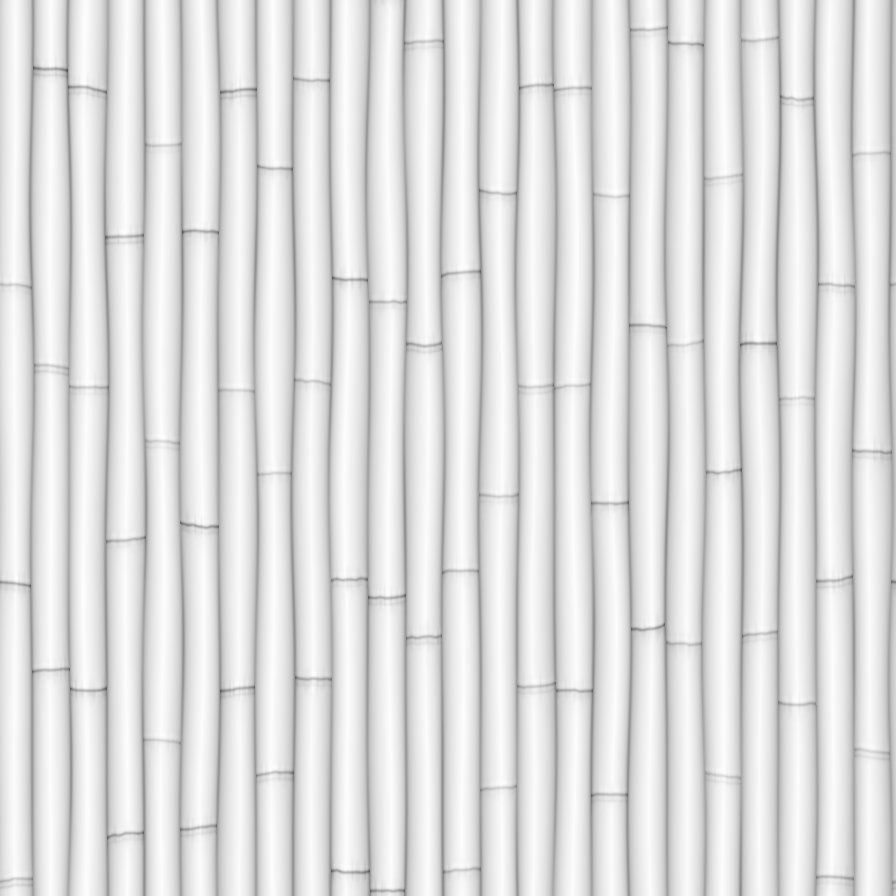
This texture map is drawn by a Shadertoy shader. Its source:

```glsl
// A wall of pale bamboo canes: 24 upright poles, each with 3 nodes per height.
// Wandering seams bound every pole; a rounded profile shades it, and hashed
// node rings with frayed fibres cross it. The pattern wraps on both axes.

const float POLES = 24.0;          // poles across
const float NODES = 3.0;           // nodes down each pole
const float SEAM_OFFSET = 0.14;    // shift of the seams, in pole widths
const float BEND = 0.032;          // sideways wander of a seam
const float NODE_JITTER = 0.016;   // uneven node spacing, in spacings
const float RING_WIDTH = 0.045;    // node line half width, in pole widths
const float RING_DARK = 0.25;
const float SEAM_WIDTH = 0.045;
const float SEAM_DARK = 0.1;
const float HIGHLIGHT = 0.988;     // tone of the lit centre line
const float FLANK_SLOPE = 0.155;   // even falloff towards the sides
const float FLANK_CURVE = 0.13;    // extra falloff near the sides
const float TAU = 6.2831853;

float hash(vec2 p) {
    return fract(sin(dot(p, vec2(127.1, 311.7))) * 43758.5453);
}

float noise(vec2 p) {
    vec2 cell = floor(p), f = fract(p);
    f = f * f * (3.0 - 2.0 * f);
    return mix(mix(hash(cell), hash(cell + vec2(1.0, 0.0)), f.x),
               mix(hash(cell + vec2(0.0, 1.0)), hash(cell + 1.0), f.x), f.y);
}

float bell(float d, float width) {
    return exp(-d * d / (width * width));
}

// Position of the seam left of a pole, in pole widths.
float seam(float index, float y) {
    float id = mod(index, POLES);
    float slow = sin(TAU * (y * 2.0 + hash(vec2(id, 11.0))));
    float quick = sin(TAU * (y * NODES + hash(vec2(id, 12.0))));
    return index + BEND * (slow + 0.7 * quick);
}

// Rounded cross section: lit centre and flanks that darken smoothly.
float cylinderTone(float u, float centre) {
    float t = abs(u - centre) / (u > centre ? 1.0 - centre : 1.0 + centre);
    t = min(t, 1.0);
    return HIGHLIGHT - FLANK_SLOPE * t - FLANK_CURVE * t * t * t * t;
}

// Darkening by one node; h is the height above it in pole widths.
float nodeShade(float u, float h, vec2 key, float pixel) {
    float strength = mix(0.4, 1.0, hash(key + 31.0));
    float tilt = hash(key + 32.0) - 0.5;
    float bow = hash(key + 33.0) - 0.5;
    float ripple = noise(vec2(u * 3.0, 0.0) + key * 7.0) - 0.5;
    h += 0.12 * tilt * u + 0.12 * bow * u * u + 0.04 * ripple;

    // Main ring, pale lip and a fainter second ring
    float width = max(RING_WIDTH, 0.7 * pixel);
    float ring = RING_DARK * strength * bell(h, width);
    float twin = hash(key + 34.0);
    ring += 0.07 * twin * twin * bell(h + 0.17, width);
    float lip = 0.02 * bell(h - 0.13, 0.07);

    // Vertical fibres fraying from the ring and a mottled skirt below it
    float strand = noise(vec2(u * 9.0, h * 1.5) + key * 13.0);
    float reach = mix(0.1, 0.6, strand);
    float fray = 0.07 * strand * strength * smoothstep(reach, 0.0, abs(h));
    float mottle = noise(vec2(u * 6.0, h * 9.0) + key * 17.0);
    float skirt = smoothstep(0.04, -0.04, h) * exp(min(h, 0.0) * 3.0);
    return ring - lip + fray + skirt * strength * (0.025 + 0.05 * mottle);
}

void mainImage(out vec4 fragColor, in vec2 fragCoord) {
    vec2 uv = fragCoord / iResolution.xy;
    float x = uv.x * POLES + SEAM_OFFSET;
    float pixel = POLES / min(iResolution.x, iResolution.y);

    // Pole under this point, between its two wandering seams
    float index = floor(x);
    if (x < seam(index, uv.y)) index -= 1.0;
    else if (x > seam(index + 1.0, uv.y)) index += 1.0;
    float pole = mod(index, POLES);
    float left = seam(index, uv.y);
    float right = seam(index + 1.0, uv.y);

    // Nearest node, at a hashed phase with slight jitter
    float v = uv.y * NODES - hash(vec2(pole, 3.0));
    float nearest = floor(v + 0.5);
    vec2 key = vec2(pole, mod(nearest, NODES));
    float jitter = NODE_JITTER * (2.0 * hash(key + 5.0) - 1.0);
    float h = (v - nearest - jitter) * POLES / NODES;

    // Stalk is slightly slimmer away from the node
    float inset = 0.015 * (1.0 - bell(h, 0.45));
    float u = (2.0 * x - left - right) / (right - left - 2.0 * inset);

    // Body shading with a drifting highlight
    float drift = sin(TAU * (uv.y * 2.0 + hash(vec2(pole, 21.0))));
    float centre = 0.36 * (hash(vec2(pole, 22.0)) - 0.5) + 0.07 * drift;
    float tone = cylinderTone(u, centre);
    tone += 0.012 * (hash(vec2(pole, 23.0)) - 0.5);
    tone += 0.008 * (noise(vec2(u * 7.0 + pole * 37.0, uv.y * 30.0)) - 0.5);

    // Contact shadow in the seams, uneven along their length
    float side = x - left < right - x ? index : index + 1.0;
    float gap = min(x - left, right - x);
    float depth = 0.3 + 1.2 * noise(vec2(mod(side, POLES) * 5.0, uv.y * 7.0));
    tone -= SEAM_DARK * depth * bell(gap, max(SEAM_WIDTH, 0.7 * pixel));

    tone -= nodeShade(u, h, key, pixel);
    fragColor = vec4(vec3(clamp(tone, 0.35, 0.99)), 1.0);
}
```
